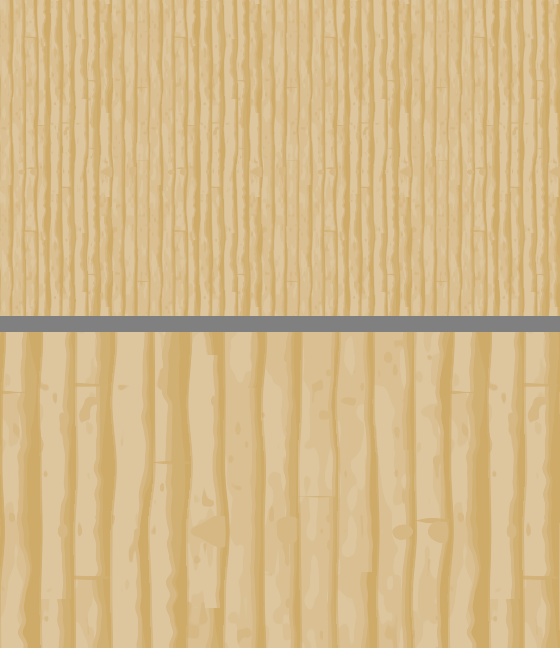
Top, the full canvas; bottom, a detail of the centre.
Write a WebGL 2 fragment shader that draws this texture.

```glsl
#version 300 es
precision highp float;
// Pale split-cane wall: a wrapping tile of narrow upright strips. Each strip is cut
// into two pieces with their own tone and ragged shadow on the right-hand side.
// Wrapping value noise, cut at thresholds, gives flat patches of five tan colours.

#define TILE vec2(0.4734, 0.613)  // tile size, in canvas heights
#define SEAM_Y 0.456              // height of the tile seam
#define STRIPS 12.0               // strips in a tile
#define WOBBLE 0.16               // sideways sway of the strip borders
#define SHADOW 0.31               // mean shadow width, in strips
#define LINE 0.055                // half width of border lines, in strips
#define END_LINE 0.0016           // half width of cut lines, in canvas heights

uniform vec2 u_resolution;
out vec4 outColor;

const vec3 CREAM = vec3(0.865, 0.775, 0.62);
const vec3 SAND  = vec3(0.85, 0.75, 0.57);
const vec3 STRAW = vec3(0.84, 0.72, 0.52);
const vec3 GOLD  = vec3(0.82, 0.69, 0.45);
const vec3 OCHRE = vec3(0.81, 0.67, 0.41);

float hash(vec2 p) {
    vec3 q = fract(vec3(p.xyx) * vec3(0.1031, 0.1030, 0.0973));
    q += dot(q, q.yzx + 33.33);
    return fract((q.x + q.y) * q.z);
}

// Value noise on a lattice that wraps after "cells" steps over the unit tile
float noise(vec2 uv, vec2 cells, float seed) {
    vec2 p = uv * cells;
    vec2 i = floor(p);
    vec2 f = fract(p);
    f = f * f * (3.0 - 2.0 * f);
    vec2 a = mod(i, cells) + seed;
    vec2 b = mod(i + 1.0, cells) + seed;
    return mix(mix(hash(a), hash(vec2(b.x, a.y)), f.x),
               mix(hash(vec2(a.x, b.y)), hash(b), f.x), f.y);
}

// Coverage of the region where d is negative, softened over width w
float cover(float d, float w) {
    return 1.0 - smoothstep(-0.5 * w, 0.5 * w, d);
}

void main() {
    float px = 1.0 / u_resolution.y;
    vec2 uv = (gl_FragCoord.xy * px - vec2(0.0, SEAM_Y)) / TILE;
    uv = fract(uv);
    float stripWidth = TILE.x / STRIPS;
    float aa = 1.2 * px / stripWidth;
    float soft = 40.0 * px;

    // Strip under this point, with swaying borders
    float sway = noise(uv, vec2(STRIPS, 9.0), 5.0) - 0.5;
    float x = uv.x * STRIPS + WOBBLE * sway;
    float id = mod(floor(x), STRIPS);
    float f = fract(x);

    // Two pieces per strip, cut at hashed heights
    float cut = hash(vec2(id, 71.0));
    float span = 0.3 + 0.4 * hash(vec2(id, 83.0));
    float along = fract(uv.y - cut);
    float piece = step(span, along);
    vec2 key = vec2(id + 17.0, 91.0 + 13.0 * piece);
    float tone = hash(key);
    float region = cos(6.2831853 * uv.x);

    // Flat patches on the face of the strip
    float grain = 0.6 * noise(uv, vec2(36.0, 10.0), 21.0)
                + 0.4 * noise(uv, vec2(60.0, 34.0), 47.0);
    float sandLevel = 0.56 - 0.22 * (tone - 0.5) - 0.13 * region;
    vec3 color = mix(CREAM, SAND, cover(sandLevel - grain, soft));
    float fleck = noise(uv, vec2(54.0, 40.0), 133.0) * 0.6 + grain * 0.4;
    color = mix(color, STRAW, cover(0.74 - fleck, soft));

    // Ragged shadow in three steps, darkest at the right border
    float ragged = noise(uv + vec2(0.0, tone), vec2(STRIPS, 14.0), 160.0);
    float chips = noise(uv, vec2(24.0, 46.0), 210.0);
    float width = SHADOW * (0.4 + 0.9 * hash(key + 7.0)) * (1.0 - 0.3 * region);
    width *= 0.45 + 0.75 * ragged + 0.45 * chips;
    float d = 1.0 - f;
    color = mix(color, STRAW, cover(d - width - 0.07, aa));
    color = mix(color, GOLD, cover(d - width * 0.85, aa));
    float deep = width * (1.3 * noise(uv, vec2(STRIPS, 8.0), 260.0) - 0.2);
    color = mix(color, OCHRE, cover(d - deep, aa));

    // Cut lines on some pieces
    float toCut = min(min(along, 1.0 - along), abs(along - span)) * TILE.y;
    float slant = 0.004 * (chips - 0.5);
    float hasCut = step(0.35, hash(vec2(id, 301.0)));
    color = mix(color, GOLD, 0.85 * hasCut * cover(abs(toCut - slant) - END_LINE, px));

    // Worn blots along the tile seam
    float toSeam = min(uv.y, 1.0 - uv.y) * TILE.y;
    vec2 blot = vec2((f - 0.7) * stripWidth, toSeam);
    float radius = 0.006 + 0.009 * hash(vec2(id, 331.0));
    float hasBlot = step(0.5, hash(vec2(id, 347.0)));
    color = mix(color, STRAW, hasBlot * cover(length(blot) - radius * (0.6 + chips), px));

    // Border lines that fade in and out
    float border = min(f, d);
    float ink = 0.35 + 0.6 * noise(uv, vec2(STRIPS, 11.0), 390.0);
    color = mix(color, OCHRE, ink * cover(border - LINE, aa));

    outColor = vec4(color, 1.0);
}
```
